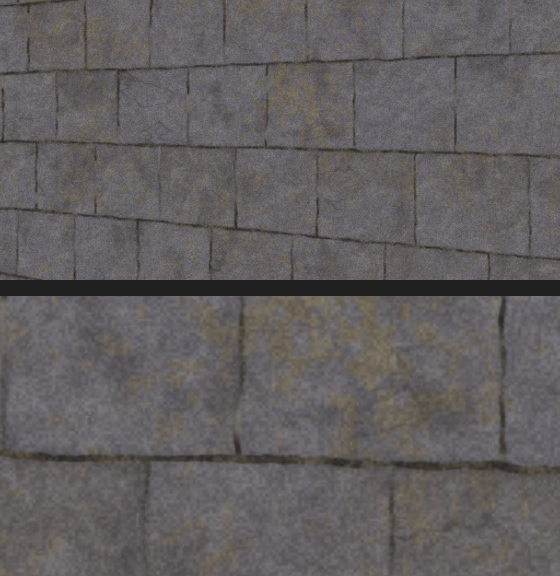
Top, the full canvas; bottom, a detail of the centre.
Give the GLSL for this texture, as a WebGL 2 fragment shader.

```glsl
#version 300 es
precision highp float;
// A weathered wall of squared grey stones, seen at an angle so courses fan out to the right.
// A perspective mapping turns the canvas into courses and stones; jittered joints are measured
// as distances, and layered noise supplies relief, stains, lichen and grain.
uniform vec2 u_resolution;
out vec4 fragColor;

// Layout, in canvas heights, with y measured down from the top
const float COURSE_HEIGHT = 0.238;   // at the left edge
const float COURSE_GROWTH = 0.0658;  // added height per unit of x
const float FIRST_JOINT = 0.026;
const float JOINT_SLOPE = -0.104;
const float STONE_RATE = 1.28;
const float COURSE_SHIFT[4] = float[4](0.53, 0.04, 0.665, 0.345);
const float BED_WIDTH = 0.0034;
const float HEAD_WIDTH = 0.0023;
const float EDGE_JITTER = 0.04;
const float GRAIN = 0.30;
const float RELIEF = 0.24;
const vec2 LICHEN_CENTRE = vec2(1.08, 0.34);

const vec3 SLATE = vec3(0.402, 0.394, 0.416);
const vec3 BROWN = vec3(0.392, 0.372, 0.370);
const vec3 PALE = vec3(0.448, 0.438, 0.450);
const vec3 STAIN = vec3(0.310, 0.292, 0.300);
const vec3 LICHEN = vec3(0.465, 0.415, 0.290);
const vec3 JOINT = vec3(0.205, 0.185, 0.170);
const vec3 MOSS = vec3(0.315, 0.290, 0.240);
const vec3 MORTAR = vec3(0.540, 0.520, 0.500);

float hash(vec2 p) {
  vec3 q = fract(vec3(p.xyx) * 0.1031);
  q += dot(q, q.yzx + 33.33);
  return fract((q.x + q.y) * q.z);
}

float noise(vec2 p) {
  vec2 i = floor(p), f = fract(p);
  f = f * f * (3.0 - 2.0 * f);
  return mix(mix(hash(i), hash(i + vec2(1, 0)), f.x),
             mix(hash(i + vec2(0, 1)), hash(i + vec2(1, 1)), f.x), f.y);
}

float fbm(vec2 p) {
  float sum = 0.0, weight = 0.5;
  for (int i = 0; i < 5; i++) {
    sum += weight * noise(p);
    p = mat2(1.6, 1.2, -1.2, 1.6) * p + 17.3;
    weight *= 0.5;
  }
  return sum / 0.97;
}

void main() {
  vec2 p = gl_FragCoord.xy / u_resolution.y;
  p.y = 1.0 - p.y;
  float pixel = 1.0 / u_resolution.y;

  // Perspective courses with slightly uneven edges
  vec2 ragged = vec2(fbm(p * 24.0), fbm(p * 24.0 + 41.0)) - 0.5;
  vec2 wobble = vec2(noise(p * 5.0 + 9.0), noise(p * 5.0 + 70.0)) - 0.5;
  vec2 q = p + 0.012 * ragged + 0.006 * wobble;
  float size = COURSE_HEIGHT + COURSE_GROWTH * q.x;
  float v = (q.y - FIRST_JOINT - JOINT_SLOPE * q.x) / size;
  float course = floor(v);
  float bed = abs(v - round(v)) * size;

  // Stones along the course
  float u = STONE_RATE * q.x / size - COURSE_SHIFT[int(mod(course, 4.0))];
  float edge = round(u);
  float side = u - edge - EDGE_JITTER * (hash(vec2(edge + 31.0, course + 11.0)) - 0.5);
  float stoneWidth = size * size / (STONE_RATE * COURSE_HEIGHT);
  float head = abs(side) * stoneWidth;
  vec2 id = vec2(side > 0.0 ? edge : edge - 1.0, course) + 20.0;
  float kind = hash(id * 1.7), age = hash(id + 57.0);
  vec2 local = p + 7.0 * vec2(kind, age);

  // Stone body: cool and warm areas, pale bloom, soft stains near the top
  float broad = fbm(local * 5.0);
  float mottled = fbm(local * 26.0 + 5.0);
  vec3 colour = mix(SLATE, BROWN, smoothstep(0.42, 0.72, broad + 0.30 * (kind - 0.5)));
  colour = mix(colour, PALE, 0.55 * smoothstep(0.44, 0.70, mottled + 0.10 * (age - 0.5)));
  float streak = fbm(local * vec2(13.0, 7.0) + 23.0) + 0.16 * (0.5 - fract(v)) + 0.16 * (age - 0.5);
  colour = mix(colour, STAIN, 0.55 * smoothstep(0.50, 0.78, streak));

  // Fine lichen flecks, strongest on one patch
  float patchy = exp(-dot(p - LICHEN_CENTRE, p - LICHEN_CENTRE) * 55.0);
  float spread = 0.28 * (noise(p * 6.0 + 15.0) - 0.6) + 0.13 * patchy + 0.10 * (hash(id + 3.0) - 0.6);
  float growth = fbm(p * 48.0 + 80.0) + spread;
  colour = mix(colour, LICHEN, (0.32 + 0.25 * patchy) * smoothstep(0.50, 0.70, growth));

  // Dressed-face relief, faint broken ridges and mineral grain
  float slope = fbm(local * 20.0) - fbm(local * 20.0 + vec2(0.12, 0.22));
  colour *= 1.0 + RELIEF * slope;
  float ridge = abs(fbm(local * vec2(4.0, 7.0) + 12.0) - 0.5);
  float chipped = smoothstep(0.60, 0.85, noise(local * 7.0 + 60.0));
  colour *= 1.0 - 0.13 * chipped * (1.0 - smoothstep(0.0, 0.025, ridge));
  float grain = 0.65 * noise(p * 256.0) + 0.35 * noise(p * 120.0 + 8.0) - 0.5;
  colour *= 1.0 + GRAIN * grain;
  float speck = smoothstep(0.90, 0.98, noise(p * 130.0 + 33.0));
  colour = mix(colour, MORTAR, 0.30 * speck);

  // Worn rims, then joints of varying width and fill
  float rim = min(bed, head * 1.6);
  colour *= 1.0 - 0.10 * (1.0 - smoothstep(0.0, 0.016, rim));
  float wear = fbm(p * 16.0 + 3.0);
  float bedLine = 1.0 - smoothstep(-pixel, pixel + 0.002, bed - BED_WIDTH * (0.2 + 1.5 * wear));
  float headLine = 1.0 - smoothstep(-pixel, pixel + 0.002, head - HEAD_WIDTH * (0.1 + 1.6 * wear));
  vec3 fill = mix(JOINT, MOSS, smoothstep(0.38, 0.68, fbm(p * 34.0 + 90.0)));
  fill *= 1.0 + 0.6 * grain;
  float pointing = smoothstep(0.62, 0.80, noise(p * vec2(9.0, 17.0) + 50.0));
  vec3 headFill = mix(fill, MORTAR, 0.65 * pointing);
  colour = mix(colour, headFill, headLine * smoothstep(0.15, 0.65, wear));
  colour = mix(colour, fill, bedLine * 0.9);
  fragColor = vec4(clamp(colour, 0.0, 1.0), 1.0);
}
```
